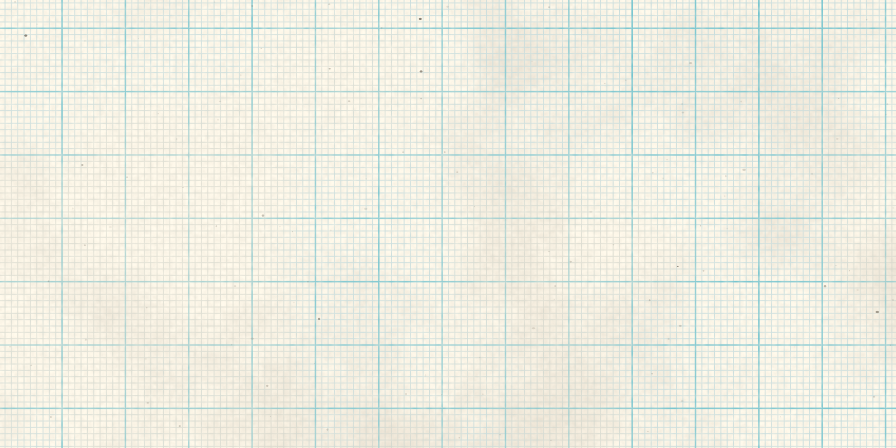
Write a Shadertoy shader that draws this pattern.

```glsl
// Aged graph paper: fine ten-by-ten squares in blue-green major rules, with faded ink and specks.
#define PITCH 0.1414
#define ORIGIN vec2(0.1385, 0.0885)
#define DIVISIONS 10.0
#define MAJOR_WIDTH 0.0034
#define MINOR_WIDTH 0.0021
#define PAPER vec3(0.990, 0.966, 0.910)
#define STAIN vec3(0.925, 0.893, 0.835)
#define MAJOR_INK vec3(0.45, 0.77, 0.81)
#define MINOR_INK vec3(0.77, 0.86, 0.865)
#define FADED_INK vec3(0.82, 0.83, 0.79)
#define SPECK_CHANCE 0.10
#define GRAIN 0.06

// Integer lattice hash, 0 to 1
float hash(vec2 cell) {
    uvec2 q = uvec2(ivec2(cell) + 4096) * uvec2(1597u, 3571u);
    uint n = (q.x ^ (q.y << 11)) * 747796405u + 2891u;
    n = ((n >> 15) ^ n) * 277803737u;
    n ^= n >> 16;
    return float(n & 65535u) / 65535.0;
}

float valueNoise(vec2 p) {
    vec2 i = floor(p), f = fract(p);
    f = f * f * (3.0 - 2.0 * f);
    return mix(mix(hash(i), hash(i + vec2(1, 0)), f.x),
               mix(hash(i + vec2(0, 1)), hash(i + vec2(1, 1)), f.x), f.y);
}

float fbm(vec2 p) {
    float sum = 0.0, gain = 0.5;
    for (int i = 0; i < 5; i++) {
        sum += gain * valueNoise(p);
        p = mat2(1.6, 1.2, -1.2, 1.6) * p + 17.3;
        gain *= 0.5;
    }
    return sum;
}

// Pixel coverage of repeating rules on both axes
vec2 ruleCoverage(vec2 p, float pitch, float width, float pixel) {
    vec2 d = abs(fract(p / pitch + 0.5) - 0.5) * pitch;
    return clamp((0.5 * (width + pixel) - d) / pixel, 0.0, min(1.0, width / pixel));
}

// Sparse dark flecks, one candidate per cell
float specks(vec2 p, float density, float radius, float pixel) {
    vec2 cell = floor(p * density);
    vec2 jitter = 0.2 + 0.6 * vec2(hash(cell + 31.0), hash(cell + 67.0));
    vec2 d = p - (cell + jitter) / density;
    d.x *= mix(0.6, 1.2, hash(cell + 91.0));
    float size = radius * mix(0.4, 1.0, hash(cell + 113.0));
    float spot = 1.0 - smoothstep(size - 0.5 * pixel, size + 0.5 * pixel, length(d));
    return spot * step(hash(cell), SPECK_CHANCE) * mix(0.25, 0.9, hash(cell + 151.0));
}

void mainImage(out vec4 fragColor, in vec2 fragCoord) {
    float pixel = 1.0 / iResolution.y;
    vec2 p = fragCoord * pixel;
    vec2 grid = p - ORIGIN;

    // Paper with mottled stains and fibre grain
    float mottle = fbm(p * 3.5 + 5.0);
    float stain = smoothstep(0.42, 0.8, mottle);
    vec3 color = mix(PAPER, STAIN, 0.8 * stain);
    color += GRAIN * (fbm(p * 110.0) - 0.5);

    // Ink strength fades in patches, mostly across the middle and left
    float patchy = fbm(p * 2.4 + 41.0);
    float ink = 1.2 * patchy + 0.9 * abs(p.y - 0.47) + 0.12 * p.x - 0.42;
    ink = clamp(ink - 0.15 * stain, 0.1, 1.0);
    float worn = mix(0.6, 1.0, valueNoise(p * 95.0));

    // Fine squares
    vec2 minor = ruleCoverage(grid, PITCH / DIVISIONS, MINOR_WIDTH, pixel);
    float fine = 1.0 - (1.0 - minor.x) * (1.0 - minor.y);
    vec3 fineInk = mix(FADED_INK, MINOR_INK, smoothstep(0.15, 0.65, ink));
    color = mix(color, fineInk, fine * worn * mix(0.68, 1.05, ink));

    // Major rules, each inked slightly differently
    vec2 line = floor(grid / PITCH + 0.5);
    vec2 vary = mix(vec2(0.75), vec2(1.1), vec2(hash(vec2(line.x, 7)), hash(vec2(line.y, 23))));
    vec2 major = ruleCoverage(grid, PITCH, MAJOR_WIDTH, pixel) * vary;
    float bold = clamp(max(major.x, major.y) * worn * mix(0.42, 1.15, ink), 0.0, 1.0);
    color = mix(color, MAJOR_INK, bold);

    // Flecks and dust
    float fleck = max(specks(p, 9.0, 0.0026, pixel), 0.3 * specks(p + 3.7, 24.0, 0.0024, pixel));
    color = mix(color, vec3(0.42, 0.39, 0.34), fleck);

    fragColor = vec4(clamp(color, 0.0, 1.0), 1.0);
}
```
